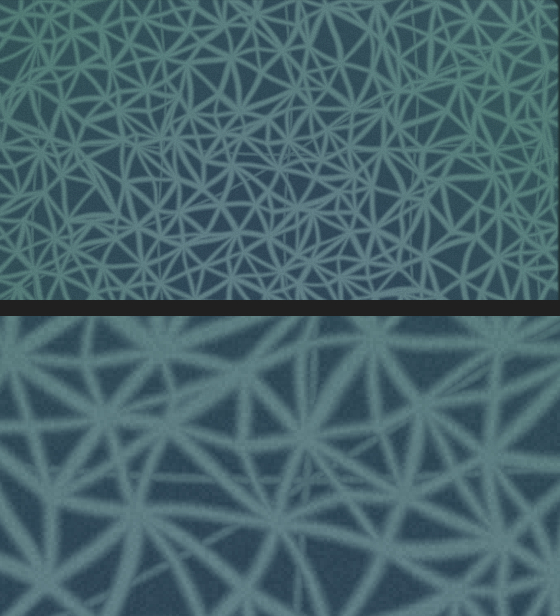
Top, the full canvas; bottom, a detail of the centre.
Reproduce this pattern procedurally as a WebGL 1 fragment shader.

```glsl
precision highp float;
// Teal web of soft irregular struts over slate blue, with hairline seams and a dark right rim.

uniform vec2 u_resolution;

const vec3 SLATE_COOL = vec3(0.185, 0.280, 0.342);
const vec3 SLATE_TEAL = vec3(0.200, 0.325, 0.350);
const vec3 STRUT_TEAL = vec3(0.330, 0.492, 0.472);
const vec3 STRUT_GREY = vec3(0.372, 0.492, 0.518);
const vec3 RIM = vec3(0.13, 0.20, 0.21);
const float CELLS_PER_HEIGHT = 9.8;

float hash(vec2 p, float seed) {
  return fract(sin(dot(p, vec2(127.1, 311.7)) + seed * 74.7) * 4375.85);
}

// Jittered hub of one cell
vec2 hub(vec2 cell) {
  return cell + 0.5 + 0.66 * (vec2(hash(cell, 1.0), hash(cell, 2.0)) - 0.5);
}

float segment(vec2 p, vec2 a, vec2 b) {
  vec2 pa = p - a, ba = b - a;
  return length(pa - ba * clamp(dot(pa, ba) / dot(ba, ba), 0.0, 1.0));
}

// Union with a small fillet, which rounds the corners of the gaps
float smoothUnion(float a, float b, float k) {
  float h = max(k - abs(a - b), 0.0) / k;
  return min(a, b) - 0.25 * h * h * k;
}

// Strut whose thickness depends on its midpoint
float strut(vec2 p, vec2 a, vec2 b, float thickness) {
  float variation = hash(floor((a + b) * 16.0), 3.0);
  return segment(p, a, b) - thickness * mix(0.75, 1.2, variation);
}

// Distance to the triangulated web; some cells hold an extra star
float web(vec2 p) {
  vec2 base = floor(p);
  float d = 1.0;
  for (int j = -1; j <= 1; j++) {
    for (int i = -1; i <= 1; i++) {
      vec2 cell = base + vec2(float(i), float(j));
      vec2 a = hub(cell);
      vec2 b = hub(cell + vec2(1.0, 0.0));
      vec2 c = hub(cell + vec2(0.0, 1.0));
      vec2 e = hub(cell + vec2(1.0, 1.0));
      d = smoothUnion(d, strut(p, a, b, 0.085), 0.07);
      d = smoothUnion(d, strut(p, a, c, 0.085), 0.07);
      float kind = hash(cell, 4.0);
      if (kind < 0.36) {
        vec2 star = (a + b + c + e) * 0.25;
        star += 0.2 * (vec2(hash(cell, 5.0), hash(cell, 6.0)) - 0.5);
        d = smoothUnion(d, strut(p, star, a, 0.070), 0.06);
        d = smoothUnion(d, strut(p, star, b, 0.070), 0.06);
        d = smoothUnion(d, strut(p, star, c, 0.070), 0.06);
        d = smoothUnion(d, strut(p, star, e, 0.070), 0.06);
      } else if (kind < 0.68) {
        d = smoothUnion(d, strut(p, a, e, 0.087), 0.07);
      } else {
        d = smoothUnion(d, strut(p, b, c, 0.087), 0.07);
      }
    }
  }
  return d;
}

// Turn and gently bend the lattice so its rows do not show
vec2 bend(vec2 uv) {
  vec2 p = uv * CELLS_PER_HEIGHT;
  p += 0.11 * sin(p.yx * vec2(1.3, 1.1) + vec2(0.4, 2.1));
  p += 0.03 * sin(p.yx * vec2(4.1, 3.7) + vec2(1.7, 0.3));
  return mat2(0.86, 0.51, -0.51, 0.86) * p + vec2(13.0, 7.0);
}

// Distance to the thin upright, level and slanting seams
float seams(vec2 uv) {
  float upright = abs(mod(uv.x - 0.33 + 0.012 * sin(uv.y * 7.0), 0.42) - 0.21);
  float level = abs(uv.y - 0.5 - 0.016 * sin(uv.x * 5.0));
  float slant = abs(uv.y - 0.5 - 0.52 * (uv.x - 0.98) - 0.02 * sin(uv.x * 6.0)) * 0.88;
  return min(upright, min(level, slant));
}

float roundedBox(vec2 p, vec2 halfSize, float radius) {
  vec2 q = abs(p) - halfSize + radius;
  return length(max(q, 0.0)) + min(max(q.x, q.y), 0.0) - radius;
}

void main() {
  vec2 uv = gl_FragCoord.xy / u_resolution.y;
  float aspect = u_resolution.x / u_resolution.y;
  float soft = max(0.0075, 0.8 / u_resolution.y);

  // Struts and seams
  float ink = 1.0 - smoothstep(-soft, soft, web(bend(uv)) / CELLS_PER_HEIGHT);
  float seam = 1.0 - smoothstep(0.0, soft, seams(uv) - 0.001);
  ink = max(ink, 0.65 * seam);

  // Slow drift between the cool and teal tones
  float drift = 0.5 + 0.4 * sin(uv.x * 3.1 - 1.4) + 0.3 * sin(uv.y * 4.3 + uv.x);
  drift = clamp(drift, 0.0, 1.0);
  vec3 color = mix(mix(SLATE_TEAL, SLATE_COOL, drift), mix(STRUT_TEAL, STRUT_GREY, drift), ink);

  // Pale haze at the upper right and fine grain
  color += 0.025 * exp(-5.0 * length(uv - vec2(aspect - 0.2, 1.0)));
  color *= 0.98 + 0.02 * smoothstep(0.0, 0.5, uv.x);
  color += 0.035 * (hash(floor(uv * 274.0), 7.0) - 0.5);

  // Rim with a rounded upper corner
  vec2 panelHalf = vec2(aspect - 0.008, 1.1) * 0.5;
  float panel = roundedBox(uv - vec2(panelHalf.x - 0.1, 0.45), panelHalf + vec2(0.1, 0.0), 0.03);
  color = mix(color, RIM, smoothstep(-0.5 * soft, soft, panel));
  gl_FragColor = vec4(color, 1.0);
}
```
